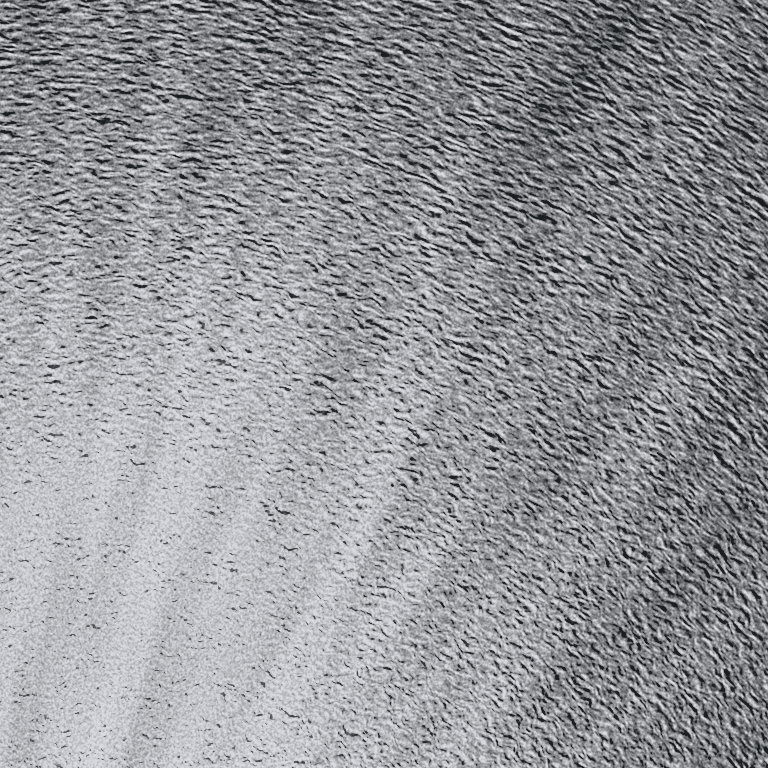
Reproduce this texture procedurally as a WebGL 2 fragment shader.

```glsl
#version 300 es
precision highp float;
// Brushed, rippled grey surface: fine embossed creases curving around a soft highlight.

uniform vec2 u_resolution;
out vec4 fragColor;

// Layout
const vec2  ARC_CENTER   = vec2(-0.05, -0.70);  // creases follow circles around this point
const float ARC_RADIUS   = 1.3;                 // radius at which arc length is true to scale
const vec2  GLOSS_CENTER = vec2(0.13, 0.20);
const vec2  GLOSS_SCALE  = vec2(1.0, 1.08);
const vec2  GLOSS_RANGE  = vec2(0.18, 1.08);    // distances where shading starts and ends

// Feature densities: along the crease, across the crease
const vec2  RIPPLE_FREQ = vec2(62.0, 150.0);
const vec2  FINE_FREQ   = vec2(150.0, 300.0);
const vec2  BAND_FREQ   = vec2(13.0, 1.8);
const vec2  PATCH_FREQ  = vec2(22.0, 34.0);
const vec2  WARP_FREQ   = vec2(42.0, 50.0);
const vec2  GRAIN_FREQ  = vec2(230.0, 370.0);   // coarse and fine grain

// Tone
const float EMBOSS_STEP   = 0.0017;  // half width of the slope sample
const float LIT_TONE      = 0.775;
const float SHADED_TONE   = 0.43;
const float LIT_RELIEF    = 0.06;
const float SHADED_RELIEF = 0.50;
const float CREASE_DEPTH  = 0.36;
const float BAND_DEPTH    = 0.11;
const vec2  GRAIN_DEPTH   = vec2(0.17, 0.17);
const vec2  TONE_LIMITS   = vec2(0.11, 0.87);
const vec3  DARK_TINT  = vec3(-0.010, 0.004, 0.008);
const vec3  LIGHT_TINT = vec3(-0.004, -0.002, 0.019);

// Integer hash to a unit gradient vector
vec2 gradientAt(ivec2 cell) {
  uvec2 v = uvec2(cell) * 1664525u + 1013904223u;
  v.x += v.y * 1664525u;
  v.y += v.x * 1664525u;
  v ^= v >> 16u;
  v.x += v.y * 1664525u;
  v.x ^= v.x >> 16u;
  float angle = float(v.x & 65535u) * (6.2831853 / 65536.0);
  return vec2(cos(angle), sin(angle));
}

// Gradient noise, roughly -0.7 to 0.7
float gradientNoise(vec2 p) {
  vec2 base = floor(p);
  vec2 f = p - base;
  ivec2 c = ivec2(base);
  vec2 w = f * f * f * (f * (f * 6.0 - 15.0) + 10.0);
  float a = dot(gradientAt(c), f);
  float b = dot(gradientAt(c + ivec2(1, 0)), f - vec2(1.0, 0.0));
  float d = dot(gradientAt(c + ivec2(0, 1)), f - vec2(0.0, 1.0));
  float e = dot(gradientAt(c + ivec2(1, 1)), f - vec2(1.0, 1.0));
  return mix(mix(a, b, w.x), mix(d, e, w.x), w.y);
}

// Arc length and radius, so that features bend with the circles
vec2 arcCoords(vec2 p) {
  vec2 d = p - ARC_CENTER;
  return vec2(atan(d.x, d.y) * ARC_RADIUS, length(d));
}

// Surface height in arc coordinates
float surfaceHeight(vec2 arc) {
  return gradientNoise(arc * RIPPLE_FREQ) + 0.6 * gradientNoise(arc * FINE_FREQ + 53.0);
}

// Limits dark and bright tones with rounded shoulders
float softLimit(float tone) {
  float over = tone - TONE_LIMITS.y;
  tone = TONE_LIMITS.y + 0.5 * (over - sqrt(over * over + 0.004));
  float above = tone - TONE_LIMITS.x;
  return TONE_LIMITS.x + 0.5 * (above + sqrt(above * above + 0.002));
}

void main() {
  vec2 p = gl_FragCoord.xy / u_resolution;
  vec2 arc = arcCoords(p);

  // Broad shading, with soft bands that cross the creases
  float band = gradientNoise(arc * BAND_FREQ + 7.3)
             + 0.5 * gradientNoise(arc * BAND_FREQ * 2.7 + 31.0);
  float patches = gradientNoise(arc * PATCH_FREQ + 3.7);
  float gloss = length((p - GLOSS_CENTER) * GLOSS_SCALE);
  float shade = smoothstep(GLOSS_RANGE.x, GLOSS_RANGE.y, gloss - 0.07 * band);

  // Crooked creases, lit from one side
  float warp = gradientNoise(arc * WARP_FREQ + 19.0);
  vec2 bent = arc + vec2(0.005, mix(0.007, 0.003, shade)) * warp;
  vec2 across = vec2(0.0, EMBOSS_STEP);
  float above = surfaceHeight(bent + across);
  float below = surfaceHeight(bent - across);
  float relief = above - below + 0.25 * (above + below);

  // Sharp dark creases: sparse in the light, dense in the shade
  float depth = -relief + 0.55 * patches;
  float threshold = mix(0.56, 0.24, sqrt(shade));
  float crease = smoothstep(threshold, threshold + 0.35, depth);

  // Isotropic grain on a turned grid
  vec2 turned = mat2(0.8, 0.6, -0.6, 0.8) * p;
  float grain = GRAIN_DEPTH.x * gradientNoise(turned * GRAIN_FREQ.x + 11.0)
              + GRAIN_DEPTH.y * gradientNoise(turned.yx * GRAIN_FREQ.y + 71.0);

  // Combine
  float tone = mix(LIT_TONE, SHADED_TONE, shade)
             + BAND_DEPTH * band
             + mix(LIT_RELIEF, SHADED_RELIEF, sqrt(shade)) * relief
             + grain
             - CREASE_DEPTH * crease * mix(1.0, 0.5, shade);
  tone = softLimit(tone);

  fragColor = vec4(tone + mix(DARK_TINT, LIGHT_TINT, tone), 1.0);
}
```
